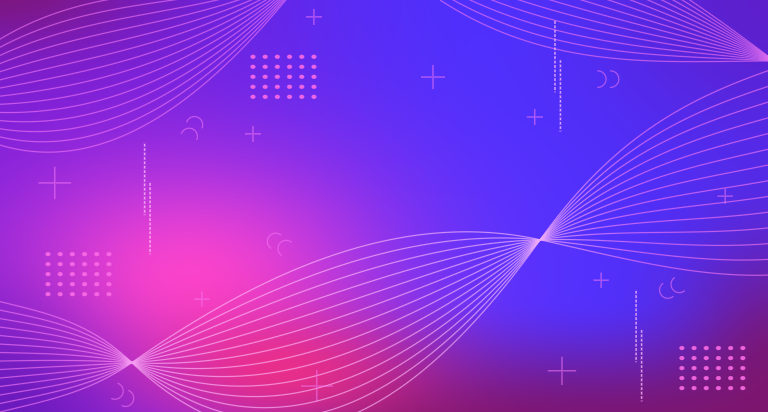
Give the GLSL for this background, as a Shadertoy shader.

```glsl
const vec3 VIOLET = vec3(0.46, 0.11, 0.84);
const vec3 BLUE = vec3(0.30, 0.19, 1.0);
const vec3 PLUM = vec3(0.49, 0.08, 0.42);
const vec3 ORCHID = vec3(0.72, 0.22, 0.90);
const vec3 PINK = vec3(1.0, 0.27, 0.80);
const vec3 ROSE = vec3(0.96, 0.18, 0.50);
const vec3 LINE_PINK = vec3(0.96, 0.47, 0.96);
const vec3 LINE_PALE = vec3(1.0, 0.74, 0.98);

// Crosses: centre, arm length
const vec3 CROSSES[10] = vec3[10](
    vec3(0.133, 0.556, 0.039), vec3(1.051, 0.813, 0.029),
    vec3(0.762, 0.959, 0.019), vec3(0.614, 0.675, 0.019),
    vec3(1.298, 0.716, 0.019), vec3(1.760, 0.524, 0.018),
    vec3(1.459, 0.320, 0.018), vec3(0.490, 0.274, 0.018),
    vec3(1.364, 0.100, 0.034), vec3(0.769, 0.063, 0.038));

// Arc pairs: centre, facing angle, direction to the second arc
const vec4 ARCS[5] = vec4[5](
    vec4(0.472, 0.697, 1.2, -2.0), vec4(0.669, 0.414, 2.5, -0.6),
    vec4(1.451, 0.808, 0.0, 0.0), vec4(1.621, 0.296, 3.8, 0.46),
    vec4(0.279, 0.051, -0.4, -0.6));

// Dot grids: lower left dot
const vec2 GRIDS[3] = vec2[3](vec2(0.614, 0.765), vec2(0.1165, 0.286), vec2(1.655, 0.058));

// Dashed pairs: top of the first line
const vec2 DASHES[3] = vec2[3](vec2(0.351, 0.653), vec2(1.347, 0.951), vec2(1.544, 0.296));

float cover(float d, float px) {
    return 1.0 - smoothstep(-0.75 * px, 0.75 * px, d);
}

float glow(vec2 p, vec2 centre, vec2 radius) {
    vec2 q = (p - centre) / radius;
    return exp(-dot(q, q));
}

// Cubic through two ends with given heights and slopes; returns height, slope
vec2 cubic(float x, vec2 span, vec2 y, vec2 slope) {
    float h = span.y - span.x, u = (x - span.x) / h;
    vec2 m = slope * h;
    float a = 2.0 * (y.x - y.y) + m.x + m.y;
    float b = 3.0 * (y.y - y.x) - 2.0 * m.x - m.y;
    return vec2(((a * u + b) * u + m.x) * u + y.x, ((3.0 * a * u + 2.0 * b) * u + m.x) / h);
}

// Fan of lines blended between two edge curves
float ribbon(vec2 p, float px, vec2 span, vec2 yA, vec2 slopeA, vec2 yB, vec2 slopeB) {
    if (p.x < span.x || p.x >= span.y) return 0.0;
    vec2 a = cubic(p.x, span, yA, slopeA), b = cubic(p.x, span, yB, slopeB);
    float clear = 1.0;
    for (int i = 0; i < 14; i++) {
        vec2 c = mix(a, b, float(i) / 13.0);
        float d = abs(p.y - c.x) / sqrt(1.0 + c.y * c.y);
        clear *= 1.0 - 0.75 * cover(d - 0.0014, px);
    }
    return 1.0 - clear;
}

float cross2(vec2 q, float arm, float px) {
    q = abs(q);
    return cover(max(max(q.x, q.y) - arm, min(q.x, q.y) - 0.0013), px);
}

float halfArc(vec2 q, float angle, float radius, float px) {
    vec2 dir = vec2(cos(angle), sin(angle));
    float along = dot(q, dir), across = abs(dot(q, vec2(-dir.y, dir.x)));
    float d = along > 0.0 ? abs(length(q) - radius) : length(vec2(along, across - radius));
    return cover(d - 0.0014, px);
}

float dotGrid(vec2 q, vec2 pitch, vec2 last, float px) {
    vec2 cell = clamp(round(q / pitch), vec2(0.0), last);
    return cover(length((q - cell * pitch) * vec2(0.9, 1.1)) - 0.0055, px);
}

float dashedLine(vec2 q, float len, float px) {
    float period = 0.0107;
    float dash = abs(fract(-q.y / period) - 0.5) * period - 0.0031;
    float ends = abs(q.y + 0.5 * len) - 0.5 * len;
    return cover(max(max(abs(q.x) - 0.0018, dash), ends), px);
}

vec3 background(vec2 p, float width) {
    vec3 col = mix(VIOLET, BLUE, smoothstep(0.1, 1.25, p.x));
    col = mix(col, VIOLET * 0.85, 0.7 * glow(p, vec2(width, 1.0), vec2(0.4, 0.35)));
    col = mix(col, PLUM, 0.85 * glow(p, vec2(0.0, 1.04), vec2(0.35, 0.16)));
    col = mix(col, ORCHID, 0.85 * glow(p, vec2(0.47, 0.36), vec2(0.58, 0.34)));
    col = mix(col, PLUM, 0.95 * smoothstep(0.28, -0.03, p.y) * smoothstep(0.4, 1.0, p.x));
    col = mix(col, PLUM, 0.9 * glow(p, vec2(width + 0.03, 0.1), vec2(0.24, 0.32)));
    col = mix(col, PINK, 0.95 * glow(p, vec2(0.45, 0.32), vec2(0.36, 0.22)));
    col = mix(col, ROSE, 0.85 * glow(p, vec2(0.69, 0.1), vec2(0.34, 0.15)));
    return mix(col, VIOLET * 0.85, 0.8 * glow(p, vec2(0.0), vec2(0.26, 0.28)));
}

void mainImage(out vec4 fragColor, in vec2 fragCoord) {
    float px = 1.0 / iResolution.y;
    vec2 p = fragCoord * px;
    vec3 col = background(p, iResolution.x * px);

    // Corner ribbons
    float fans = ribbon(p, px, vec2(0.0, 0.752), vec2(0.905, 1.073), vec2(0.6, 0.3), vec2(0.648, 1.073), vec2(-0.3, 1.3));
    fans += ribbon(p, px, vec2(1.068, 1.88), vec2(1.24, 0.852), vec2(0.0, -0.75), vec2(1.0, 0.852), vec2(-0.65, 0.0));
    col = mix(col, LINE_PINK, 0.85 * fans);

    // Main ribbon, crossing itself at two pinches
    float wave = ribbon(p, px, vec2(0.0, 0.32), vec2(0.0, 0.12), vec2(0.25, 0.7), vec2(0.268, 0.12), vec2(-0.25, -0.95));
    wave += ribbon(p, px, vec2(0.32, 1.311), vec2(0.12, 0.418), vec2(0.7, -0.22), vec2(0.12, 0.418), vec2(-0.95, 1.4));
    wave += ribbon(p, px, vec2(1.311, 1.88), vec2(0.418, 0.333), vec2(-0.22, 0.05), vec2(0.418, 0.834), vec2(1.4, 0.35));
    float pale = smoothstep(0.1, 0.45, p.x) * smoothstep(1.6, 1.25, p.x);
    col = mix(col, mix(LINE_PINK, LINE_PALE, pale), 0.9 * wave);

    // Scattered ornaments
    for (int i = 0; i < 10; i++)
        col = mix(col, LINE_PINK, 0.75 * cross2(p - CROSSES[i].xy, CROSSES[i].z, px));
    for (int i = 0; i < 5; i++) {
        vec2 q = p - ARCS[i].xy;
        vec2 shift = 0.031 * vec2(cos(ARCS[i].w), sin(ARCS[i].w));
        float arcs = max(halfArc(q, ARCS[i].z, 0.02, px), halfArc(q - shift, ARCS[i].z, 0.02, px));
        col = mix(col, LINE_PINK, 0.6 * arcs);
    }
    for (int i = 0; i < 3; i++) {
        col = mix(col, vec3(0.98, 0.42, 0.90), 0.9 * dotGrid(p - GRIDS[i], vec2(0.0296, 0.0243), vec2(5.0, 4.0), px));
        vec2 q = p - DASHES[i];
        float dashes = max(dashedLine(q, 0.175, px), dashedLine(q - vec2(0.0133, -0.095), 0.175, px));
        col = mix(col, LINE_PALE, 0.8 * dashes);
    }
    fragColor = vec4(col, 1.0);
}
```
